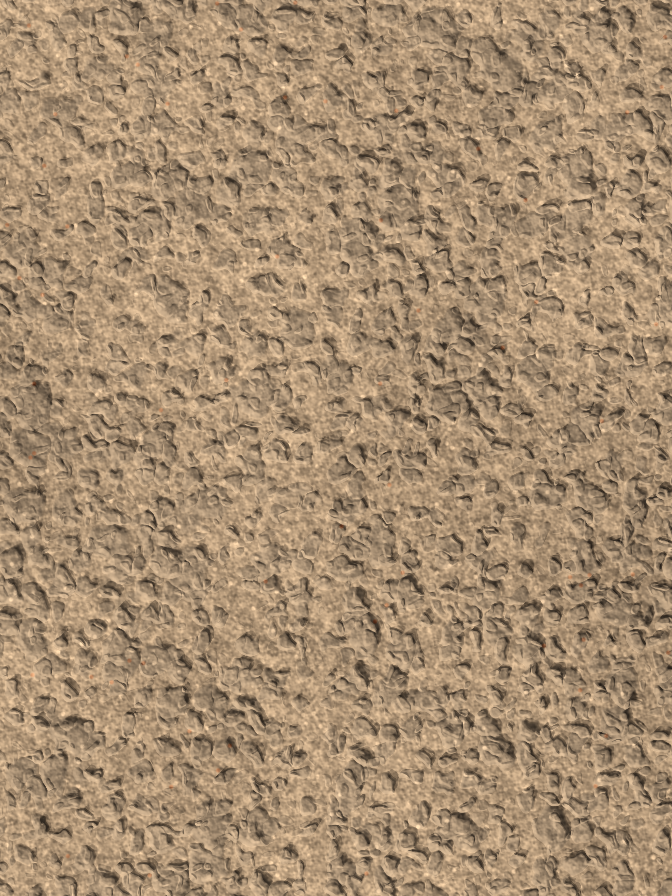
Give the GLSL for this texture, as a WebGL 2 fragment shader.

```glsl
#version 300 es
precision highp float;
// Worn stony ground: crowded pebbles of three sizes set in crusty tan sand.
// A height field of scattered rounded stones and noise is lit by a low sun
// from the lower left, with short cast shadows and fine sand grain.
uniform vec2 u_resolution;
out vec4 fragColor;

vec3 hash3(vec2 c) {
    vec3 q = fract(c.xyx * vec3(0.1031, 0.1030, 0.0973));
    q += dot(q, q.yxz + 33.33);
    return fract((q.xxy + q.yzz) * q.zyx);
}

float noise(vec2 p) {
    vec2 c = floor(p), f = fract(p);
    f = f * f * (3.0 - 2.0 * f);
    return mix(mix(hash3(c).x, hash3(c + vec2(1, 0)).x, f.x),
               mix(hash3(c + vec2(0, 1)).x, hash3(c + vec2(1, 1)).x, f.x), f.y);
}

float fbm(vec2 p) {
    float sum = 0.0, amp = 0.5;
    for (int i = 0; i < 4; i++) {
        sum += amp * noise(p);
        p = mat2(1.6, 1.2, -1.2, 1.6) * p + 17.3;
        amp *= 0.5;
    }
    return sum;
}

// Flat-topped, randomly turned stones, one per occupied grid cell; 0 to 1.
float stones(vec2 p, float coverage, float seed) {
    vec2 base = floor(p);
    float top = 0.0;
    for (int y = -1; y <= 1; y++)
    for (int x = -1; x <= 1; x++) {
        vec2 cell = base + vec2(x, y);
        vec3 place = hash3(cell + seed);
        vec3 form = hash3(cell + seed + 71.7);
        if (form.x > coverage) continue;
        vec2 d = p - cell - 0.5 - 0.7 * (place.xy - 0.5);
        float a = 3.1416 * place.z;
        d = mat2(cos(a), -sin(a), sin(a), cos(a)) * d;
        d.y *= 1.0 + 0.7 * form.y;
        float edge = 1.0 - length(d) / (0.36 + 0.24 * form.z);
        float tilt = 0.65 + 0.35 * place.x + 0.4 * d.x * (form.y - 0.3);
        top = max(top, smoothstep(0.0, 0.5, edge) * tilt);
    }
    return top;
}

// x: surface height, y: how far the stone stands above the sand.
vec2 ground(vec2 p) {
    vec2 warp = 0.011 * vec2(noise(p * 55.0), noise(p * 55.0 + 40.0))
              + 0.005 * vec2(noise(p * 125.0 + 7.0), noise(p * 125.0 + 60.0));
    vec2 q = p + warp + 3.0;
    // Stones are bolder toward the lower right
    float bold = 0.9 + 0.3 * smoothstep(0.0, 0.9, p.x + 0.5 - 0.6 * p.y);
    float rock = max(0.0070 * stones(q * 19.0, 0.4, 3.0),
                     0.0066 * stones(q * 33.0, 0.97, 19.0))
               + 0.0030 * stones(q * 60.0, 0.9, 47.0);
    rock = rock * bold + 0.0045 * fbm(q * 40.0);
    // Sand drifts, with a thin meandering ridge down the middle
    float seam = p.x - 0.35 - 0.06 * (noise(vec2(p.y * 5.0, 8.0)) - 0.3);
    float sand = -0.0004 + 0.0085 * fbm(p * 15.0 + 5.0)
               + 0.0022 * exp(-seam * seam * 9000.0);
    float crust = 0.0098 * fbm(p * 56.0 + 31.0);
    return vec2(max(rock, sand) + crust, rock - sand);
}

void main() {
    vec2 p = gl_FragCoord.xy / u_resolution.y;
    vec2 toSun = normalize(vec2(-0.6, -0.8));
    vec2 here = ground(p);
    float stone = smoothstep(-0.0002, 0.0026, here.y);

    // Slope facing the sun, and shadow cast by higher ground
    float slope = 1.3 * (here.x - ground(p + toSun * 0.0015).x) / 0.0015;
    float cover = 0.0;
    for (int i = 1; i <= 3; i++) {
        float reach = 0.003 * float(i);
        cover = max(cover, ground(p + toSun * reach).x - here.x - 0.48 * reach);
    }
    float shadow = smoothstep(0.0, 0.0024, cover);

    // Grain and broad patches
    vec2 turned = mat2(0.8, 0.6, -0.6, 0.8) * p + 2.0;
    float fine = noise(turned * 340.0) - 0.5;
    float coarse = noise(turned * 170.0 + 9.0) - 0.5;
    float patches = fbm(p * 4.0 + 2.0) - 0.47;
    float tone = 0.71 - 0.075 * stone + 0.20 * slope * inversesqrt(1.0 + slope * slope)
               - 0.17 * shadow + 0.20 * patches
               + mix(0.24, 0.15, stone) * fine + 0.10 * coarse;

    // Sparse pale and rusty grains
    vec2 speckCell = floor(turned * 130.0);
    vec3 speck = hash3(speckCell + 211.0);
    float dist = length(fract(turned * 130.0) - 0.35 - 0.3 * speck.xy);
    float spot = 1.0 - smoothstep(0.15, 0.45, dist);
    tone += 0.17 * spot * step(0.97, speck.z) * (1.0 - shadow);

    // Tan ramp from shaded earth to sunlit sand, greyer on bare stone
    vec3 color = vec3(0.40, 0.333, 0.26) + (tone - 0.40) * vec3(1.0, 0.865, 0.70);
    color += stone * vec3(-0.008, 0.0, 0.008);
    color += spot * step(speck.z, 0.003) * vec3(0.05, -0.06, -0.09);
    fragColor = vec4(clamp(color, 0.0, 1.0), 1.0);
}
```
